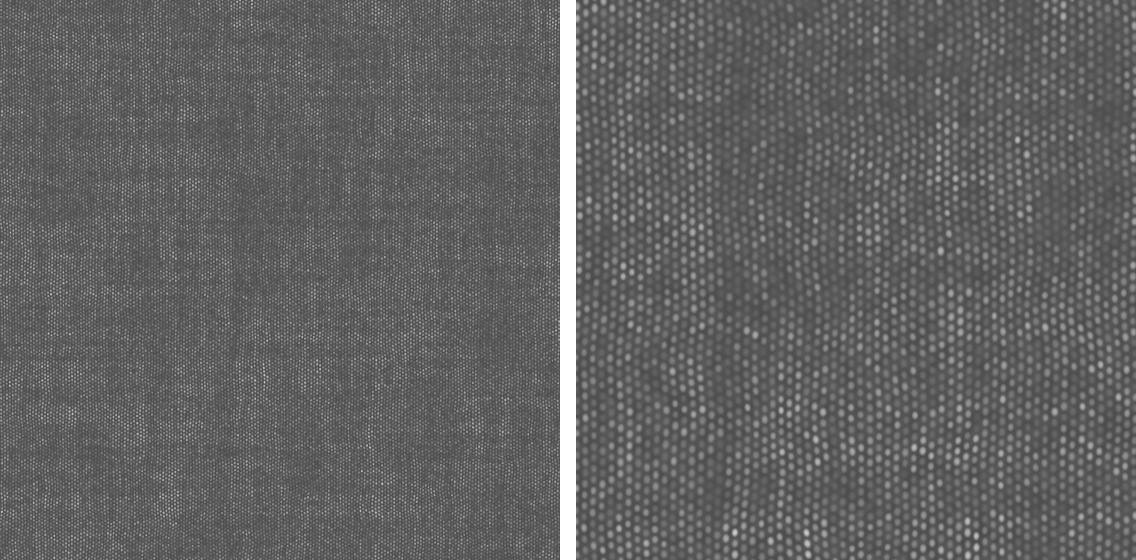
Left, the full canvas; right, a detail of the centre.
This texture is drawn by a three.js fragment shader. Its source:

```glsl
// Grey woven linen: staggered pale thread grains on a dark ground, with slubby streaks.
#define COLUMNS 190.0      // warp threads across the canvas
#define ROWS 154.0         // grains along each warp thread
#define GROUND 0.325       // grey of the gaps between grains
#define GROUND_NOISE 0.05  // unevenness of the gaps
#define GRAIN_MIN 0.02     // brightness added by the faintest grain
#define GRAIN_GAIN 0.41    // extra brightness of strong grains
#define STREAK_LENGTH 9.0  // streaks along one canvas side
#define BLOTCHES 11.0      // worn patches along one canvas side
#define WANDER 0.7         // drift of the threads, in cells

varying vec2 vUv;

float hash(vec2 p) {
  vec3 q = fract(vec3(p.xyx) * 0.1031);
  q += dot(q, q.yzx + 33.33);
  return fract((q.x + q.y) * q.z);
}

float valueNoise(vec2 p) {
  vec2 cell = floor(p);
  vec2 f = fract(p);
  f = f * f * (3.0 - 2.0 * f);
  float low = mix(hash(cell), hash(cell + vec2(1.0, 0.0)), f.x);
  float high = mix(hash(cell + vec2(0.0, 1.0)), hash(cell + vec2(1.0)), f.x);
  return mix(low, high, f.y);
}

// Soft upright oval, fading out at the borders of its cell
float grainShape(vec2 p, float size) {
  float r = length(p / (vec2(0.48, 0.5) * size));
  return 1.0 - smoothstep(0.2, 1.05, r);
}

// Strength of one grain: long thread streaks, worn patches and chance
float grainStrength(vec2 id, vec2 uv) {
  float warp = valueNoise(vec2(id.x * 0.73, uv.y * STREAK_LENGTH) + 17.0);
  float weft = valueNoise(vec2(uv.x * STREAK_LENGTH, id.y * 0.71) + 251.0);
  float patchy = valueNoise(uv * BLOTCHES + 83.0);
  float chance = hash(id + 7.0);
  float w = 0.3 * warp + 0.3 * weft + 0.15 * patchy + 0.4 * chance;
  return GRAIN_MIN + GRAIN_GAIN * w * w;
}

void main() {
  // Threads wander slightly; neighbouring columns are offset by half a grain
  vec2 drift = vec2(valueNoise(vUv * vec2(23.0, 31.0) + 41.0),
                    valueNoise(vUv * vec2(29.0, 19.0) + 131.0)) - 0.5;
  vec2 weave = vUv * vec2(COLUMNS, ROWS) + drift * WANDER;
  float column = floor(weave.x);
  weave.y += 0.5 * mod(column, 2.0) + 0.2 * hash(vec2(column, 5.0));

  vec2 id = floor(weave);
  vec2 local = fract(weave) - 0.5;
  float size = 0.92 + 0.16 * hash(id + 311.0);

  // Ground, then the grain on top
  float fibre = valueNoise(vUv * vec2(COLUMNS, ROWS) * 1.3 + 400.0) - 0.5;
  float grey = GROUND + GROUND_NOISE * fibre;
  grey += grainStrength(id, vUv) * grainShape(local, size);
  gl_FragColor = vec4(vec3(grey), 1.0);
}
```
